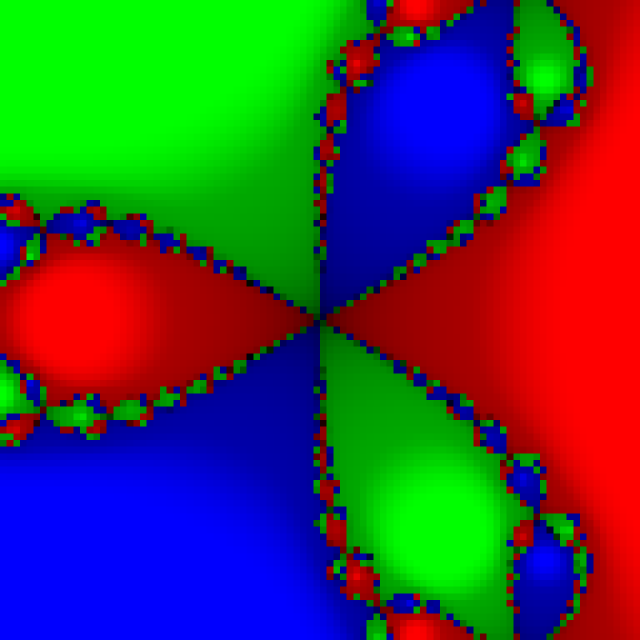
This background is drawn by a WebGL 1 fragment shader. Its source:

```glsl
precision highp float;
// Newton fractal of z^3 = 1 around the origin, shown on a coarse 96 x 96 mosaic.
// Hue tells which cube root a cell falls to; brightness drops with a smooth
// count of the steps it takes. Cell borders are smoothed by 2 x 2 samples.
uniform vec2 u_resolution;

vec2 complexMul(vec2 a, vec2 b) {
  return vec2(a.x * b.x - a.y * b.y, a.x * b.y + a.y * b.x);
}

vec2 complexDiv(vec2 a, vec2 b) {
  return vec2(dot(a, b), a.y * b.x - a.x * b.y) / dot(b, b);
}

// Distances to the three cube roots of one, ordered red, green, blue
vec3 rootDistances(vec2 z) {
  return vec3(distance(z, vec2(1.0, 0.0)),
              distance(z, vec2(-0.5, 0.866025)),
              distance(z, vec2(-0.5, -0.866025)));
}

vec3 newtonColor(vec2 z) {
  float steps = 0.0;
  for (int i = 0; i < 32; i++) {
    vec3 d = rootDistances(z);
    float nearest = min(d.x, min(d.y, d.z));
    steps += nearest / (nearest + 0.3);
    if (nearest < 0.0005) break;
    vec2 square = complexMul(z, z);
    z = complexDiv(2.0 * complexMul(square, z) + vec2(1.0, 0.0), 3.0 * square);
  }

  // Pick the basin by the nearest root
  vec3 d = rootDistances(z);
  vec3 hue = vec3(0.0, 0.0, 1.0);
  if (d.x < min(d.y, d.z)) hue = vec3(1.0, 0.0, 0.0);
  else if (d.y < d.z) hue = vec3(0.0, 1.0, 0.0);

  // Slow fade with the step count, plus a bright core near quick arrivals
  float core = 1.0 - smoothstep(1.7, 4.0, steps);
  return hue * clamp(0.76 - 0.026 * steps + 0.3 * core, 0.0, 1.0);
}

void main() {
  vec3 color = vec3(0.0);
  for (int j = 0; j < 2; j++) {
    for (int i = 0; i < 2; i++) {
      vec2 offset = 0.5 * vec2(float(i), float(j)) - 0.25;
      vec2 uv = (gl_FragCoord.xy + offset - 0.5 * u_resolution)
              / min(u_resolution.x, u_resolution.y);
      vec2 cell = (floor(uv * 96.0) + 0.5) / 96.0;
      color += 0.25 * newtonColor(cell * 1.29);
    }
  }
  gl_FragColor = vec4(color, 1.0);
}
```
